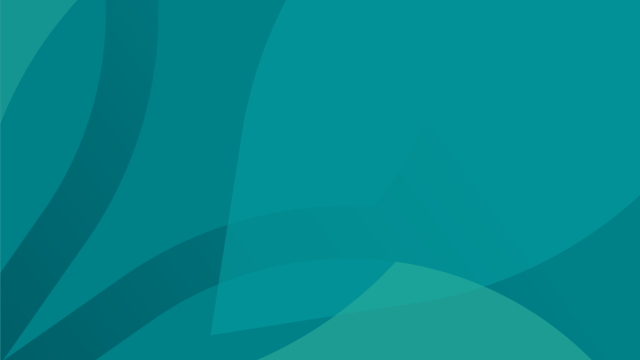
This background is drawn by a Shadertoy shader. Its source:

```glsl
// Colours
const vec3 BASE = vec3(0.0, 0.50, 0.53);
const vec3 SHADE = vec3(0.0, 0.37, 0.405);
const vec3 LEAF = vec3(0.015, 0.612, 0.627);
const vec3 GREEN = vec3(0.18, 0.685, 0.61);
const vec3 RIM = vec3(0.30, 0.62, 0.63);

// Opacities
const float LEAF_ALPHA = 0.6;
const float GREEN_ALPHA = 0.6;
const float CORNER_ALPHA = 0.46;
const float RIM_ALPHA = 0.35;

// Geometry, in canvas heights
const float BAND_WIDTH = 0.146;
const vec2 STEEP_CENTRE = vec2(-0.671, 0.965);
const float STEEP_RADIUS = 1.111;
const vec2 STEEP_DIR = vec2(0.574, 0.819);
const vec2 LOW_CENTRE = vec2(0.968, -0.669);
const float LOW_RADIUS = 1.097;
const vec2 LOW_DIR = vec2(0.819, 0.574);
const vec2 SWEEP_CENTRE = vec2(0.266, 1.042);
const float SWEEP_RADIUS = 0.988;
const vec2 CORNER_CENTRE = vec2(1.035, 0.25);
const float CORNER_RADIUS = 1.111;
const vec2 LEAF_LEFT_CENTRE = vec2(1.843, 0.447);
const float LEAF_LEFT_RADIUS = 1.185;
const vec2 LEAF_LEFT_DIR = vec2(0.154, 0.988);
const vec2 LEAF_BASE_CENTRE = vec2(0.971, 1.338);
const float LEAF_BASE_RADIUS = 1.194;
const vec2 LEAF_BASE_DIR = vec2(0.988, 0.156);
const vec2 FADE_DIR = vec2(0.81, 0.58);
const float FADE_LENGTH = 1.363;
const float RIM_WIDTH = 0.0025;

// Straight edge along dir that bends into an arc; positive outside
float bentEdge(vec2 p, vec2 centre, float radius, vec2 dir, float side) {
    vec2 q = p - centre;
    vec2 normal = side * vec2(dir.y, -dir.x);
    return (dot(q, dir) < 0.0 ? dot(q, normal) : length(q)) - radius;
}

// Smooth coverage of the region where d is negative
float cover(float d) {
    float soft = 0.8 / iResolution.y;
    return 1.0 - smoothstep(-soft, soft, d);
}

void mainImage(out vec4 fragColor, in vec2 fragCoord) {
    vec2 p = fragCoord / iResolution.y;
    vec3 color = BASE;

    // Green corner
    float corner = CORNER_RADIUS - distance(p, CORNER_CENTRE);
    color = mix(color, GREEN, CORNER_ALPHA * cover(corner));

    // Shaded bands, fading along the diagonal
    float steepOuter = bentEdge(p, STEEP_CENTRE, STEEP_RADIUS, STEEP_DIR, 1.0);
    float steepBand = max(steepOuter, -steepOuter - BAND_WIDTH);
    float lowOuter = bentEdge(p, LOW_CENTRE, LOW_RADIUS, LOW_DIR, -1.0);
    float lowInner = lowOuter + BAND_WIDTH;
    float sweep = distance(p, SWEEP_CENTRE) - SWEEP_RADIUS;
    float sweepSide = max(-sweep, SWEEP_CENTRE.x - p.x);
    float lowBand = max(min(lowOuter, sweepSide), -lowInner);
    float fade = clamp(1.0 - dot(p, FADE_DIR) / FADE_LENGTH, 0.0, 1.0);
    color = mix(color, SHADE, fade * cover(min(steepBand, lowBand)));

    // Translucent large leaf
    float leafLeft = bentEdge(p, LEAF_LEFT_CENTRE, LEAF_LEFT_RADIUS, LEAF_LEFT_DIR, -1.0);
    float leafBase = bentEdge(p, LEAF_BASE_CENTRE, LEAF_BASE_RADIUS, LEAF_BASE_DIR, 1.0);
    color = mix(color, LEAF, LEAF_ALPHA * cover(max(leafLeft, leafBase)));

    // Green petal between the low arc and the sweep
    float petal = max(lowInner, BAND_WIDTH - sweep);
    color = mix(color, GREEN, GREEN_ALPHA * cover(petal));

    // Pale rim on the left side
    color = mix(color, RIM, RIM_ALPHA * cover(p.x - RIM_WIDTH));

    fragColor = vec4(color, 1.0);
}
```
